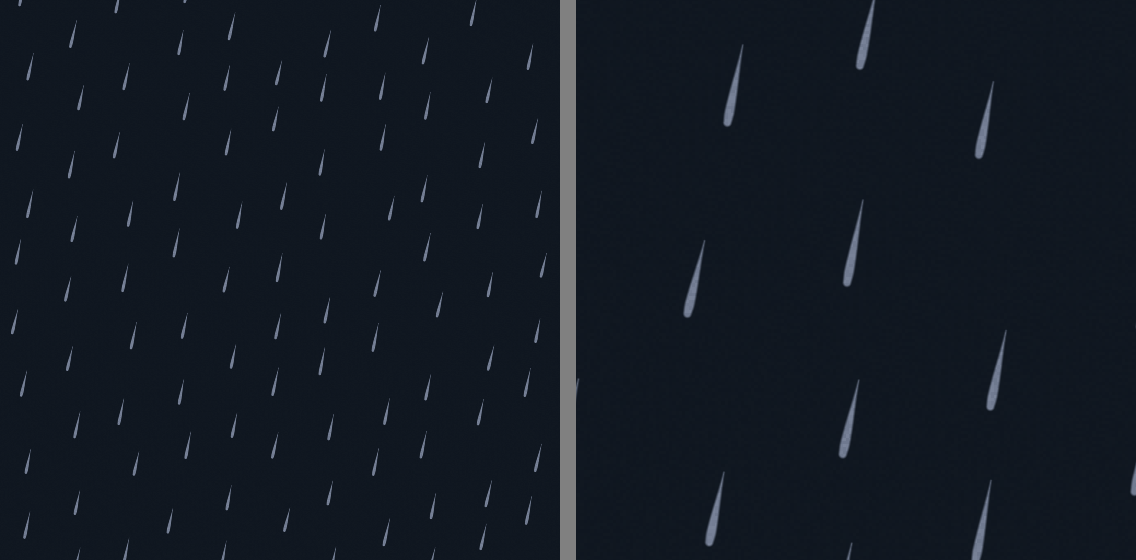
Left: the whole. Right: its middle third, enlarged.
A three.js fragment shader for this pattern:

```glsl
// Sparse slanted raindrops on a dark night-blue ground.
// Drops sit in a jittered grid with staggered columns; each is a tapered
// distance shape with a rounded foot and a pointed upper end.

varying vec2 vUv;

const vec3 NIGHT = vec3(0.062, 0.090, 0.127);
const vec3 RAIN = vec3(0.455, 0.495, 0.580);
const vec2 GRID = vec2(11.0, 8.5);   // columns and rows across the canvas
const float STAGGER = 0.41;          // row shift from one column to the next
const float JITTER = 0.42;           // scatter as a share of a cell
const float EDGE = 0.0010;           // half width of the soft edge

float hash(vec2 p) {
  return fract(sin(dot(p, vec2(127.1, 311.7))) * 43758.5453);
}

vec2 hash2(vec2 p) {
  return vec2(hash(p), hash(p + 47.3));
}

// Approximate distance to a drop centred on the origin, leaning by angle.
float dropDistance(vec2 p, float size, float radius, float angle) {
  vec2 along = vec2(sin(angle), cos(angle));
  float height = dot(p, along) + 0.5 * size;
  float side = dot(p, vec2(along.y, -along.x));
  float t = clamp(height / size, 0.0, 1.0);
  // Swells just above the foot, then narrows to the tip.
  float halfWidth = radius * mix(0.75, 1.0, smoothstep(0.0, 0.2, t));
  halfWidth *= 1.0 - smoothstep(0.1, 1.15, t);
  float beyond = height - clamp(height, radius, size);
  return length(vec2(side, beyond)) - halfWidth;
}

// Coverage of all drops near a point.
float rainCoverage(vec2 uv, vec2 grid) {
  float coverage = 0.0;
  float column = floor(uv.x * grid.x);
  for (int i = -1; i <= 1; i++) {
    float x = column + float(i);
    float shift = x * STAGGER;
    float row = floor(uv.y * grid.y - shift);
    for (int j = -1; j <= 1; j++) {
      vec2 cell = vec2(x, row + float(j));
      vec2 offset = (hash2(cell + 3.7) - 0.5) * JITTER;
      vec2 center = (cell + 0.5 + offset + vec2(0.0, shift)) / grid;
      vec2 vary = hash2(cell + 19.1);
      float size = mix(0.045, 0.053, vary.x);
      float angle = mix(0.19, 0.24, vary.y);
      float d = dropDistance(uv - center, size, 0.0028, angle);
      coverage = max(coverage, 1.0 - smoothstep(-EDGE, EDGE, d));
    }
  }
  return coverage;
}

void main() {
  float grain = hash(floor(vUv * 512.0)) - 0.5;
  vec3 ground = NIGHT + grain * 0.008;
  vec3 rain = RAIN + grain * 0.05;
  gl_FragColor = vec4(mix(ground, rain, rainCoverage(vUv, GRID)), 1.0);
}
```
